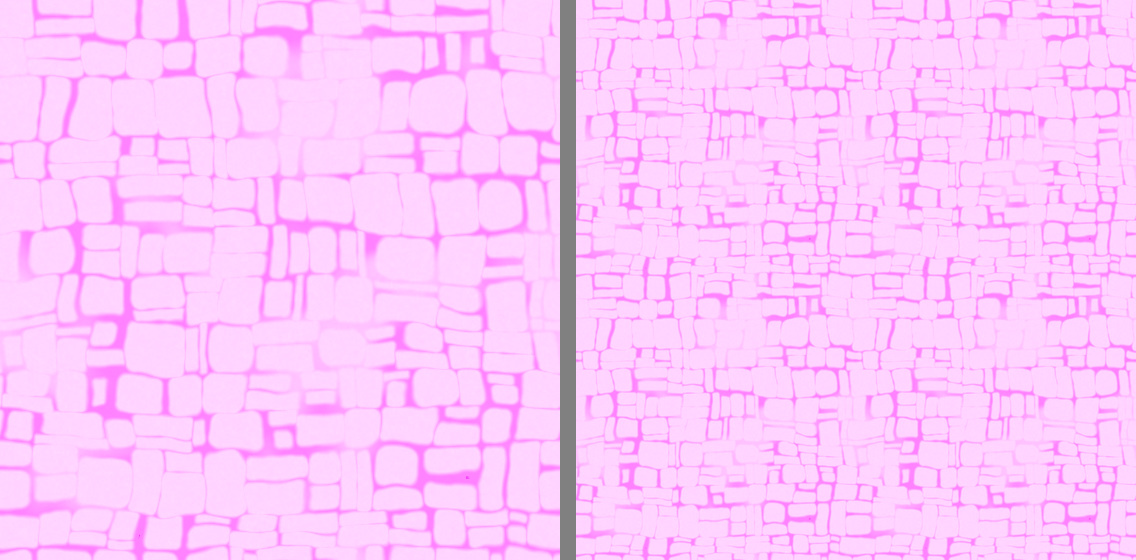
Left, the tile; right, the same tile 2 across and 2 down.
Reproduce this texture procedurally as a Shadertoy shader.

```glsl
// Pale pink rubble wall: uneven courses of rounded stones with soft, patchy mortar.
// Each course is cut into jittered cells, some split in two; the joint tone comes
// from the distance to the nearest stone. All lattices wrap, so the result tiles.

#define ROWS 12
#define COLS 13
#define ROW_JITTER 0.5
#define COL_JITTER 0.7
#define MIN_GAP 0.0014
#define EXTRA_GAP 0.0135
#define TILT 0.13
#define JOINT_SOFTNESS 0.0078
#define GRAIN 0.034
#define STONE_COLOR vec3(1.0, 0.83, 1.0)
#define JOINT_COLOR vec3(1.0, 0.51, 1.0)
#define SPOT_COLOR vec3(0.93, 0.02, 0.95)

// Integer hash giving three values in 0..1
vec3 hash3(int x, int y, int z) {
    uvec3 v = uvec3(ivec3(x, y, z)) * 1664525u + 1013904223u;
    v.x += v.y * v.z; v.y += v.z * v.x; v.z += v.x * v.y;
    v ^= v >> 16u;
    v.x += v.y * v.z; v.y += v.z * v.x; v.z += v.x * v.y;
    return vec3(v >> 8u) / 16777216.0;
}

int wrap(int i, int n) { return (i + 2 * n) % n; }

// Value noise with n whole cells across the canvas
float noise(vec2 uv, int n, int seed) {
    vec2 p = uv * float(n);
    ivec2 a = ivec2(floor(p));
    vec2 f = fract(p);
    f = f * f * (3.0 - 2.0 * f);
    int x0 = wrap(a.x, n), x1 = wrap(a.x + 1, n);
    int y0 = wrap(a.y, n), y1 = wrap(a.y + 1, n);
    return mix(mix(hash3(x0, y0, seed).x, hash3(x1, y0, seed).x, f.x),
               mix(hash3(x0, y1, seed).x, hash3(x1, y1, seed).x, f.x), f.y);
}

vec2 warp(vec2 uv, int n, int seed) {
    return vec2(noise(uv, n, seed), noise(uv, n, seed + 1)) - 0.5;
}

float rowEdge(int r) {
    return (float(r) + ROW_JITTER * hash3(wrap(r, ROWS), 0, 1).x) / float(ROWS);
}

float rowShift(int r) { return hash3(wrap(r, ROWS), 0, 2).y; }

float colEdge(int c, int r) {
    float jitter = COL_JITTER * hash3(wrap(c, COLS), wrap(r, ROWS), 3).x;
    return (float(c) + rowShift(r) + jitter) / float(COLS);
}

// Signed distance to one tilted, rounded stone inside the cell lo..hi
float stone(vec2 p, vec2 lo, vec2 hi, vec3 gaps, vec3 form) {
    vec2 margin = MIN_GAP + EXTRA_GAP * gaps.xy * gaps.xy * gaps.xy;
    vec2 halfSize = max(0.5 * (hi - lo) - margin, vec2(0.004));
    float radius = min(halfSize.x, halfSize.y) * mix(0.2, 0.65, gaps.z);
    vec2 q = p - 0.5 * (lo + hi) - (form.xy - 0.5) * margin;
    float tilt = (form.z - 0.5) * TILT;
    q += tilt * vec2(-q.y, q.x);
    vec2 e = abs(q) - halfSize + radius;
    return length(max(e, 0.0)) + min(max(e.x, e.y), 0.0) - radius;
}

// Distance to the nearest stone of the wall
float wall(vec2 p) {
    float d = 1.0;
    int row = int(floor(p.y * float(ROWS)));
    for (int r = row - 2; r <= row + 1; r++) {
        float bottom = rowEdge(r), top = rowEdge(r + 1);
        int col = int(floor(p.x * float(COLS) - rowShift(r)));
        for (int c = col - 2; c <= col + 1; c++) {
            int wc = wrap(c, COLS), wr = wrap(r, ROWS);
            vec2 lo = vec2(colEdge(c, r), bottom);
            vec2 hi = vec2(colEdge(c + 1, r), top);
            vec3 kind = hash3(wc, wr, 4);
            vec2 cut = mix(lo, hi, mix(0.3, 0.7, kind.y));
            bool stacked = kind.x < 0.32;
            bool sideBySide = kind.x > 0.86;
            vec2 firstHi = vec2(sideBySide ? cut.x : hi.x, stacked ? cut.y : hi.y);
            d = min(d, stone(p, lo, firstHi, hash3(wc, wr, 5), hash3(wc, wr, 6)));
            if (stacked || sideBySide) {
                vec2 secondLo = vec2(sideBySide ? cut.x : lo.x, stacked ? cut.y : lo.y);
                d = min(d, stone(p, secondLo, hi, hash3(wc, wr, 7), hash3(wc, wr, 8)));
            }
        }
    }
    return d;
}

void mainImage(out vec4 fragColor, in vec2 fragCoord) {
    vec2 uv = fragCoord / iResolution.xy;

    // Hand-laid waviness of courses and stone outlines
    vec2 p = uv + 0.022 * warp(uv, 7, 20) + 0.009 * warp(uv, 24, 22);
    float d = wall(p) + 0.003 * (noise(uv, 60, 24) - 0.5);

    // Mortar, faded in patches
    float patches = 0.65 * noise(uv, 8, 25) + 0.35 * noise(uv, 19, 26);
    float strength = mix(0.22, 1.0, smoothstep(0.22, 0.56, patches));
    float joint = smoothstep(-0.0015, JOINT_SOFTNESS, d) * strength;

    // Fine speckle over stone and mortar
    float grain = 0.6 * noise(uv, 256, 27) + 0.4 * noise(uv, 110, 28) - 0.5;
    vec3 color = mix(STONE_COLOR, JOINT_COLOR, joint);
    color.g += GRAIN * grain * (1.0 - 0.5 * joint);

    // Rare saturated spots in the deepest mortar
    float spot = smoothstep(0.86, 0.9, noise(uv, 48, 29)) * smoothstep(0.011, 0.0125, d);
    color = mix(color, SPOT_COLOR, spot * smoothstep(0.5, 0.6, patches));

    fragColor = vec4(clamp(color, 0.0, 1.0), 1.0);
}
```
